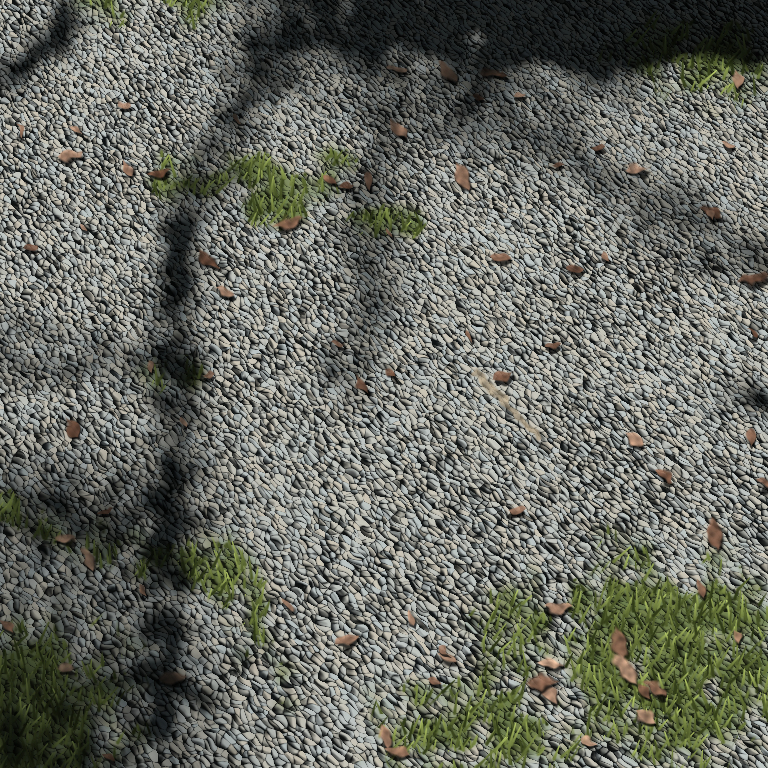
Give the GLSL for this texture, as a three.js fragment shader.

```glsl
varying vec2 vUv;

#define GRAIN_DENSITY 78.0
#define GRAIN_TILT 0.66
#define BLADE_CELL 0.022
#define BLADE_WIDTH 0.0024
#define LEAF_COUNT 80
#define GAP_COLOR vec3(0.06, 0.07, 0.07)
#define STONE_COLOR vec3(0.77, 0.775, 0.75)
#define SHADE_TINT vec3(0.17, 0.19, 0.20)
#define GRASS_DARK vec3(0.17, 0.21, 0.08)
#define GRASS_LIGHT vec3(0.66, 0.73, 0.38)
#define LEAF_DARK vec3(0.42, 0.28, 0.21)
#define LEAF_LIGHT vec3(0.80, 0.64, 0.53)

vec2 hash2(vec2 p) {
  vec3 q = fract(p.xyx * vec3(0.1031, 0.1030, 0.0973));
  q += dot(q, q.yzx + 33.33);
  return fract((q.xx + q.yz) * q.zy);
}

float gradDot(vec2 cell, vec2 offset) {
  return dot(hash2(cell) * 2.0 - 1.0, offset);
}

float gradientNoise(vec2 p) {
  vec2 i = floor(p), f = fract(p), u = f * f * (3.0 - 2.0 * f), e = vec2(1.0, 0.0);
  i += 200.0;
  return 1.4 * mix(mix(gradDot(i, f), gradDot(i + e, f - e), u.x),
                   mix(gradDot(i + e.yx, f - e.yx), gradDot(i + 1.0, f - 1.0), u.x), u.y);
}

mat2 rotation(float a) {
  return mat2(cos(a), -sin(a), sin(a), cos(a));
}

float blob(vec2 p, vec2 center, vec2 radius) {
  vec2 q = (p - center) / radius;
  return exp(-dot(q, q));
}

// x: distance to the segment, y: position along it
vec2 segment(vec2 p, vec2 a, vec2 b) {
  vec2 ab = b - a;
  float t = clamp(dot(p - a, ab) / dot(ab, ab), 0.0, 1.0);
  return vec2(length(p - a - ab * t), t);
}

float band(vec2 p, vec2 a, vec2 b, float width) {
  float d = segment(p, a, b).x / width;
  return exp(-d * d);
}

// Tree shadows with ragged, dappled borders
float shadowAmount(vec2 p) {
  vec2 q = p + 0.05 * vec2(gradientNoise(p * 9.0), gradientNoise(p * 9.0 + 40.0));
  q += 0.02 * vec2(gradientNoise(p * 27.0), gradientNoise(p * 27.0 + 60.0));
  float s = 0.95 * smoothstep(0.83, 0.99, q.y) * smoothstep(0.22, 0.42, q.x);
  s += 1.1 * blob(q, vec2(0.85, 1.0), vec2(0.26, 0.1));
  s += 0.65 * band(q, vec2(0.34, 0.92), vec2(0.24, 0.66), 0.035);
  s += 0.7 * band(q, vec2(0.24, 0.66), vec2(0.21, 0.05), 0.035);
  s += 0.8 * band(q, vec2(0.0, 0.91), vec2(0.08, 0.97), 0.03);
  s += 0.4 * band(q, vec2(0.0, 0.55), vec2(0.22, 0.52), 0.03);
  s += 0.45 * band(q, vec2(0.5, 0.85), vec2(0.47, 0.52), 0.04);
  s += 0.45 * band(q, vec2(0.6, 0.86), vec2(1.0, 0.66), 0.045);
  s += 0.8 * blob(q, vec2(0.06, 0.02), vec2(0.2, 0.24));
  s += 0.65 * blob(q, vec2(0.1, 0.33), vec2(0.14, 0.08));
  s += 0.8 * blob(q, vec2(1.0, 0.48), vec2(0.05, 0.025));
  s -= 1.2 * blob(q, vec2(0.91, 0.92), vec2(0.1, 0.045));
  return clamp(s * (1.0 + 0.7 * gradientNoise(p * 30.0)), 0.0, 1.0);
}

// Patches where grass breaks through the gravel
float grassCover(vec2 p) {
  float g = 1.1 * blob(p, vec2(0.84, 0.18), vec2(0.2, 0.11));
  g += 0.8 * blob(p, vec2(0.6, 0.04), vec2(0.14, 0.07));
  g += 0.7 * blob(p, vec2(0.95, 0.05), vec2(0.12, 0.07));
  g += 0.8 * band(p, vec2(0.29, 0.28), vec2(0.36, 0.1), 0.035);
  g += 1.1 * blob(p, vec2(0.03, 0.07), vec2(0.15, 0.13));
  g += 0.6 * band(p, vec2(0.0, 0.34), vec2(0.24, 0.26), 0.035);
  g += 0.8 * band(p, vec2(0.22, 0.77), vec2(0.43, 0.78), 0.035);
  g += 0.8 * band(p, vec2(0.34, 0.73), vec2(0.53, 0.71), 0.025);
  g += 0.8 * blob(p, vec2(0.23, 0.51), vec2(0.05, 0.03));
  g += blob(p, vec2(0.2, 0.99), vec2(0.1, 0.03));
  g += 1.1 * blob(p, vec2(0.91, 0.92), vec2(0.11, 0.06));
  g *= 1.0 + 1.1 * gradientNoise(p * 13.0) + 1.0 * gradientNoise(p * 34.0);
  return smoothstep(0.2, 1.1, g);
}

// Slanted, side-lit stones, finer with distance
vec3 gravel(vec2 p) {
  vec2 ground = vec2((p.x - 0.5) * (1.0 + 0.5 * p.y), p.y + 0.25 * p.y * p.y);
  vec2 q = rotation(-GRAIN_TILT) * ground * GRAIN_DENSITY * vec2(1.0, 1.0);
  q = q * vec2(1.0, 1.75) + 0.7 * vec2(gradientNoise(q * 0.6), gradientNoise(q * 0.6 + 70.0));
  vec2 cell = floor(q), nearest = vec2(0.0), id = vec2(0.0);
  float d1 = 9.0, d2 = 9.0;
  for (int j = -1; j <= 1; j++) for (int i = -1; i <= 1; i++) {
    vec2 c = cell + vec2(float(i), float(j));
    vec2 r = q - c - hash2(c + 300.0);
    float d = length(r);
    if (d < d1) { d2 = d1; d1 = d; nearest = r; id = c; }
    else d2 = min(d2, d);
  }
  vec2 rnd = hash2(id + 517.0);
  float body = smoothstep(-0.1, 0.3, d2 - d1);
  float value = 0.68 + 0.4 * (rnd.x - 0.5) + 0.75 * dot(nearest, vec2(0.3, 0.9));
  value = value * mix(0.35, 1.0, body) + 0.4 * gradientNoise(q * vec2(1.1, 1.5) + 31.0);
  value += 0.12 * gradientNoise(p * 7.0) + 0.12 * gradientNoise(p * 25.0);
  vec3 tint = mix(vec3(0.96, 1.0, 1.03), vec3(1.04, 1.0, 0.95), rnd.y);
  return mix(GAP_COLOR, STONE_COLOR, smoothstep(0.05, 0.9, value)) * tint;
}

vec3 addGrass(vec3 col, vec2 p) {
  float cover = grassCover(p);
  if (cover < 0.01) return col;
  col = mix(col, GRASS_DARK * (0.4 + 1.1 * dot(col, vec3(0.6))), 0.75 * cover);
  for (int layer = 0; layer < 4; layer++) {
    vec2 q = p / BLADE_CELL + float(layer) * vec2(17.37, 29.61);
    for (int j = -2; j <= 0; j++) for (int i = -1; i <= 1; i++) {
      vec2 c = floor(q) + vec2(float(i), float(j));
      vec2 rnd = hash2(c + 91.0), look = hash2(c + 433.0);
      float angle = 0.2 + 1.3 * (look.x - 0.5);
      vec2 tip = rnd + (0.7 + 0.7 * look.y) * vec2(sin(angle), cos(angle));
      vec2 s = segment(q - c, rnd, tip);
      float width = BLADE_WIDTH * (1.1 - 0.7 * s.y);
      float alpha = 1.0 - smoothstep(0.2 * width, 1.4 * width, s.x * BLADE_CELL);
      alpha *= smoothstep(0.0, 0.2, cover - 0.8 * fract(look.x * 7.3 + rnd.y));
      float sunlit = fract(look.y * 5.7 + rnd.x) * (0.6 + 0.6 * s.y);
      col = mix(col, mix(GRASS_DARK, GRASS_LIGHT, sunlit), alpha);
    }
  }
  return col;
}

float leafShape(vec2 q) {
  return 1.0 - smoothstep(-0.3, 0.35, abs(q.y) / 0.42 + q.x * q.x - 1.0);
}

// Ragged fallen leaves with small cast shadows, and one dry twig
vec3 addLitter(vec3 col, vec2 p) {
  float grit = 1.0 + 0.45 * gradientNoise(p * 110.0);
  vec2 ragged = p + 0.006 * vec2(gradientNoise(p * 75.0), gradientNoise(p * 75.0 + 50.0));
  float twig = segment(ragged, vec2(0.62, 0.515), vec2(0.7, 0.432)).x;
  col = mix(col, vec3(0.64, 0.58, 0.48) * grit, 0.8 - 0.8 * smoothstep(0.002, 0.006, twig));
  for (int i = 0; i < LEAF_COUNT; i++) {
    vec2 seed = vec2(float(i) + 11.0, 57.0), look = hash2(seed + 130.0);
    vec2 offset = ragged - hash2(seed) * vec2(1.0, 0.92);
    float size = mix(0.008, 0.021, look.x * look.x) * (1.15 - 0.3 * p.y);
    mat2 turn = rotation(-0.5 + 1.8 * (look.y - 0.5));
    col *= 1.0 - 0.75 * leafShape(turn * (offset + vec2(-0.002, 0.005)) / size);
    vec3 leaf = mix(LEAF_DARK, LEAF_LIGHT, fract(look.x * 9.7 + look.y)) * grit;
    col = mix(col, leaf, 0.85 * leafShape(turn * offset / size));
  }
  return col;
}

void main() {
  vec3 col = addLitter(addGrass(gravel(vUv), vUv), vUv);
  col *= mix(vec3(1.0), SHADE_TINT, shadowAmount(vUv));
  gl_FragColor = vec4(col, 1.0);
}
```
